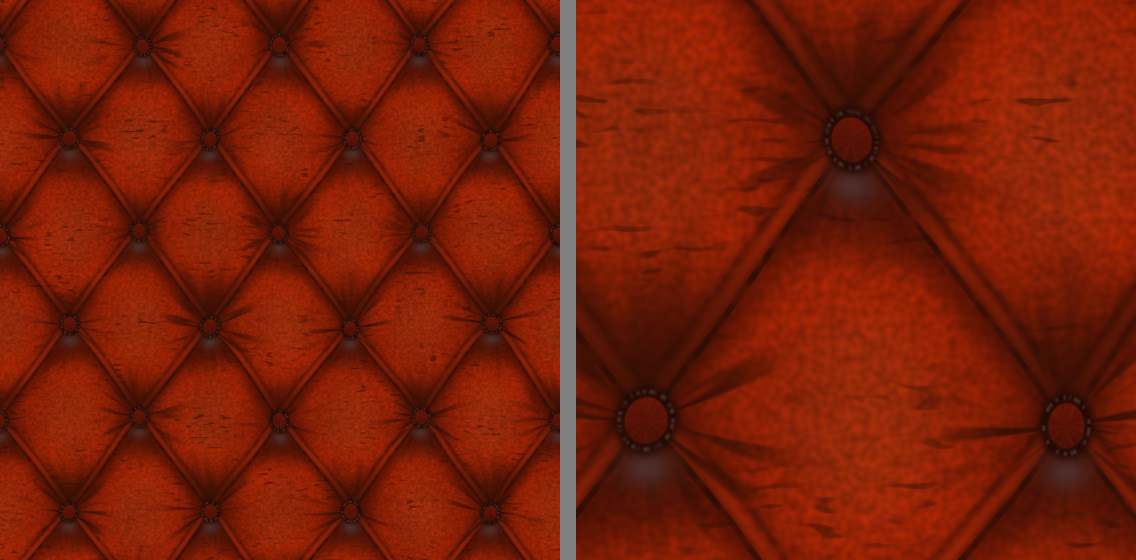
Left: the whole. Right: its middle third, enlarged.
Reproduce this texture procedurally as a Shadertoy shader.

```glsl
// Deep-buttoned red leather: staggered tufts, diamond pillows, folded seams, worn grain.
#define TUFTS vec2(4.0, 3.0)      // tufts across and down, per staggered lattice
#define LATTICE_SHIFT 0.754       // vertical offset of the first lattice, in tufts
#define WOBBLE 0.012              // irregularity of the tuft positions
#define BUTTON_RADIUS 0.0165
#define SEAM_WIDTH 0.0018
#define FOLD_OFFSET 0.0065        // distance from seam to the lit fold beside it
#define WRINKLE_COUNT 30.0        // angular noise cells around a button
#define WRINKLE_REACH 0.04
#define GRAIN_AMOUNT 0.20
#define CRACK_AMOUNT 0.50

const float TAU = 6.2831853;
const vec3 LEATHER = vec3(0.600, 0.132, 0.016);
const vec3 WORN    = vec3(0.575, 0.158, 0.036);
const vec3 EDGE    = vec3(0.490, 0.090, 0.010);
const vec3 FOLD    = vec3(0.620, 0.150, 0.030);
const vec3 SHADOW  = vec3(0.190, 0.052, 0.016);
const vec3 FACE    = vec3(0.340, 0.070, 0.020);
const vec3 SHEEN   = vec3(0.310, 0.200, 0.190);

float hash(vec2 p) {
    vec3 h = fract(p.xyx * vec3(0.1031, 0.1030, 0.0973));
    h += dot(h, h.yzx + 33.33);
    return fract((h.x + h.y) * h.z);
}

float corner(vec2 cell, vec2 offset, vec2 period) {
    float angle = TAU * hash(mod(cell, period));
    return dot(vec2(cos(angle), sin(angle)), offset);
}

// Gradient noise that wraps after a whole number of cells
float noise(vec2 p, vec2 period) {
    vec2 i = floor(p), f = fract(p), e = vec2(1.0, 0.0);
    vec2 u = f * f * f * (f * (f * 6.0 - 15.0) + 10.0);
    float low = mix(corner(i, f, period), corner(i + e, f - e, period), u.x);
    float high = mix(corner(i + e.yx, f - e.yx, period), corner(i + 1.0, f - 1.0, period), u.x);
    return mix(low, high, u.y);
}

float tiled(vec2 uv, vec2 cells) { return noise(uv * cells + 0.37, cells); }

float bump(float x, float width) { return exp(-x * x / (width * width)); }

// Pillow body: domed colour, cracks and grain
vec3 pillow(vec2 uv, vec2 f) {
    vec2 g = f * (1.0 - f);
    float dome = 16.0 * g.x * g.y;
    float blotch = tiled(uv, vec2(14.0));
    vec3 color = mix(EDGE, LEATHER, smoothstep(0.0, 0.45, dome + 0.2 * blotch));
    color = mix(color, WORN, smoothstep(0.5, 1.0, dome));
    float patches = smoothstep(-0.1, 0.4, tiled(uv, vec2(11.0, 17.0)));
    float cracks = smoothstep(0.18, 0.42, tiled(uv, vec2(48.0, 170.0)));
    color = mix(color, SHADOW, CRACK_AMOUNT * cracks * patches);
    float grain = tiled(uv, vec2(210.0)) + 0.7 * tiled(uv, vec2(97.0, 131.0));
    return color * (1.0 + GRAIN_AMOUNT * grain + 0.12 * blotch);
}

// Seam: soft valley, dark stitch line, lit fold above it and the fold's far crease
vec3 seam(vec3 color, float s, float rough, float px) {
    color = mix(color, SHADOW, 0.38 * exp(-abs(s) / 0.012));
    color = mix(color, SHADOW, 0.45 * bump(s - 2.0 * FOLD_OFFSET, 0.0028) * (0.8 + rough));
    color = mix(color, FOLD, 0.70 * bump(s - FOLD_OFFSET, 0.0036));
    float stitch = 1.0 - smoothstep(SEAM_WIDTH - px, SEAM_WIDTH + px, abs(s));
    return mix(color, SHADOW, stitch * clamp(0.65 + rough, 0.0, 1.0));
}

// Shadows, wrinkles and button around one tuft; d is the offset from its centre
vec3 tuft(vec3 color, vec2 d, float seed, float px) {
    float r = length(d), turn = atan(d.y, d.x) / TAU;
    float fade = 1.0 - smoothstep(0.05, 0.122, r);
    vec2 ray = vec2(turn * WRINKLE_COUNT, r * 12.0 + seed * 50.0);
    float streak = noise(ray, vec2(WRINKLE_COUNT, 97.0));

    // Smudge above and shaded wedge below
    float above = smoothstep(-0.025, 0.03, d.y - 1.1 * abs(d.x));
    above *= 1.0 - smoothstep(0.015, 0.075 + 0.055 * seed, d.y + 0.04 * streak);
    float below = smoothstep(-0.006, 0.012, -d.y - 1.33 * abs(d.x));
    below *= 1.0 - smoothstep(0.045, 0.09, -d.y + 0.02 * streak);
    color = mix(color, SHADOW, (0.55 + 0.25 * seed) * above);
    color = mix(color, SHADOW, 0.42 * below);

    // Wrinkles, longest to the sides
    float side = mix(0.5, 1.0, abs(d.x) / max(r, 0.001));
    float wrinkle = smoothstep(0.08, 0.42, streak) * exp(-r / (WRINKLE_REACH * (0.7 + seed)));
    color = mix(color, SHADOW, clamp(1.5 * side * wrinkle, 0.0, 0.8) * fade);
    color = mix(color, SHADOW, 0.75 * exp(-r / 0.032) * fade);

    // Grey sheen under the button
    float sheen = bump(d.x, 0.014) * bump(d.y + 0.028, 0.011);
    color = mix(color, SHEEN, 0.85 * sheen);

    // Button with dark rim and a thin broken glint
    float edge = length(d * vec2(1.14, 1.0)) - BUTTON_RADIUS;
    color = mix(color, SHADOW * 0.6, 0.85 * bump(edge, 0.0045));
    vec3 face = FACE * (1.0 + 9.0 * d.y + 0.25 * streak);
    color = mix(color, face, 1.0 - smoothstep(-px, px, edge + 0.003));
    float glint = bump(edge - 0.0005, 0.0012 + 0.3 * px);
    return mix(color, SHEEN * 1.25, 0.6 * glint * smoothstep(-0.25, 0.3, streak));
}

void mainImage(out vec4 fragColor, in vec2 fragCoord) {
    vec2 uv = fragCoord / iResolution.xy;
    float px = 1.0 / min(iResolution.x, iResolution.y);
    vec2 warp = vec2(tiled(uv, vec2(5.0)), tiled(uv + 0.43, vec2(5.0)));
    vec2 q = (uv + WOBBLE * warp) * TUFTS - vec2(0.0, LATTICE_SHIFT);

    // Diamond coordinates: seams lie on whole numbers, up is positive on both axes
    vec2 diamond = vec2(q.y + q.x, q.y - q.x);
    vec2 s = (diamond - round(diamond)) / length(TUFTS);
    float rough = tiled(uv, vec2(90.0));
    vec3 color = pillow(uv, fract(diamond));
    color = seam(color, s.x, rough, px);
    color = seam(color, s.y, rough, px);

    // Two lattices of tufts, the second shifted by half a cell
    for (int k = 0; k < 2; k++) {
        vec2 local = q - 0.5 * float(k);
        vec2 id = round(local);
        float seed = hash(mod(id, TUFTS) + 7.0 * float(k) + 3.0);
        color = tuft(color, (local - id) / TUFTS, seed, px);
    }
    fragColor = vec4(clamp(color, 0.0, 1.0), 1.0);
}
```
